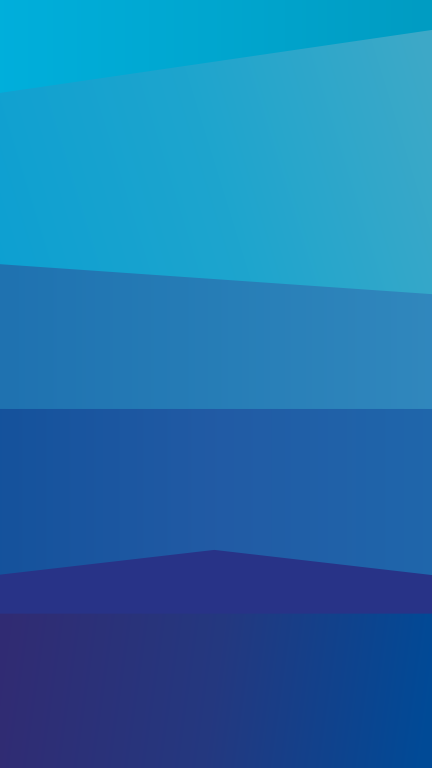
Reproduce this background procedurally as a Shadertoy shader.

```glsl
// Stacked paper-like bands running from cyan at the top to indigo at the bottom.
// Each band has a three-stop gradient and is painted over the one above it,
// below a straight or chevron edge given in canvas units (0 to 1 on both axes).

// Edge heights: x = left side, y = right side
const vec2 SKY_EDGE = vec2(0.879, 0.961);
const vec2 AQUA_EDGE = vec2(0.656, 0.617);
const float STEEL_EDGE = 0.4675;
const float ROOF_SIDE = 0.2515;
const float ROOF_PEAK = 0.284;
const float ROOF_CENTER = 0.496;
const float FLOOR_EDGE = 0.201;

// Slant of the gradients, as horizontal shift per unit of height
const float AQUA_SLANT = 0.55;
const float FLOOR_SLANT = -0.25;

// Band colours from left to right
const vec3 SKY_A = vec3(0.000, 0.685, 0.860);
const vec3 SKY_B = vec3(0.000, 0.650, 0.810);
const vec3 SKY_C = vec3(0.000, 0.610, 0.760);
const vec3 AQUA_A = vec3(0.050, 0.625, 0.820);
const vec3 AQUA_B = vec3(0.115, 0.645, 0.805);
const vec3 AQUA_C = vec3(0.240, 0.660, 0.780);
const vec3 STEEL_A = vec3(0.120, 0.445, 0.690);
const vec3 STEEL_B = vec3(0.150, 0.490, 0.715);
const vec3 STEEL_C = vec3(0.190, 0.530, 0.740);
const vec3 COBALT_A = vec3(0.080, 0.320, 0.610);
const vec3 COBALT_B = vec3(0.130, 0.355, 0.645);
const vec3 COBALT_C = vec3(0.120, 0.400, 0.670);
const vec3 INDIGO = vec3(0.155, 0.200, 0.530);
const vec3 FLOOR_A = vec3(0.190, 0.170, 0.450);
const vec3 FLOOR_B = vec3(0.140, 0.220, 0.500);
const vec3 FLOOR_C = vec3(0.000, 0.290, 0.590);

// Gradient through three evenly spaced colours
vec3 ramp(vec3 a, vec3 b, vec3 c, float t) {
    t = clamp(t, 0.0, 1.0) * 2.0;
    return mix(mix(a, b, min(t, 1.0)), c, max(t - 1.0, 0.0));
}

// Smooth coverage of the area below an edge
float below(float edge, float y) {
    return clamp((edge - y) * iResolution.y + 0.5, 0.0, 1.0);
}

void mainImage(out vec4 fragColor, in vec2 fragCoord) {
    vec2 p = fragCoord / iResolution.xy;

    // Upper bands
    vec3 color = ramp(SKY_A, SKY_B, SKY_C, p.x);
    float aquaT = (p.x + AQUA_SLANT * (p.y - 0.64)) / 1.15;
    color = mix(color, ramp(AQUA_A, AQUA_B, AQUA_C, aquaT),
                below(mix(SKY_EDGE.x, SKY_EDGE.y, p.x), p.y));

    // Middle bands
    color = mix(color, ramp(STEEL_A, STEEL_B, STEEL_C, p.x),
                below(mix(AQUA_EDGE.x, AQUA_EDGE.y, p.x), p.y));
    color = mix(color, ramp(COBALT_A, COBALT_B, COBALT_C, p.x),
                below(STEEL_EDGE, p.y));

    // Shallow roof
    float roof = mix(ROOF_PEAK, ROOF_SIDE, abs(p.x - ROOF_CENTER) / 0.5);
    color = mix(color, INDIGO, below(roof, p.y));

    // Floor
    float floorT = p.x + FLOOR_SLANT * (p.y - 0.1);
    color = mix(color, ramp(FLOOR_A, FLOOR_B, FLOOR_C, floorT),
                below(FLOOR_EDGE, p.y));

    fragColor = vec4(color, 1.0);
}
```
